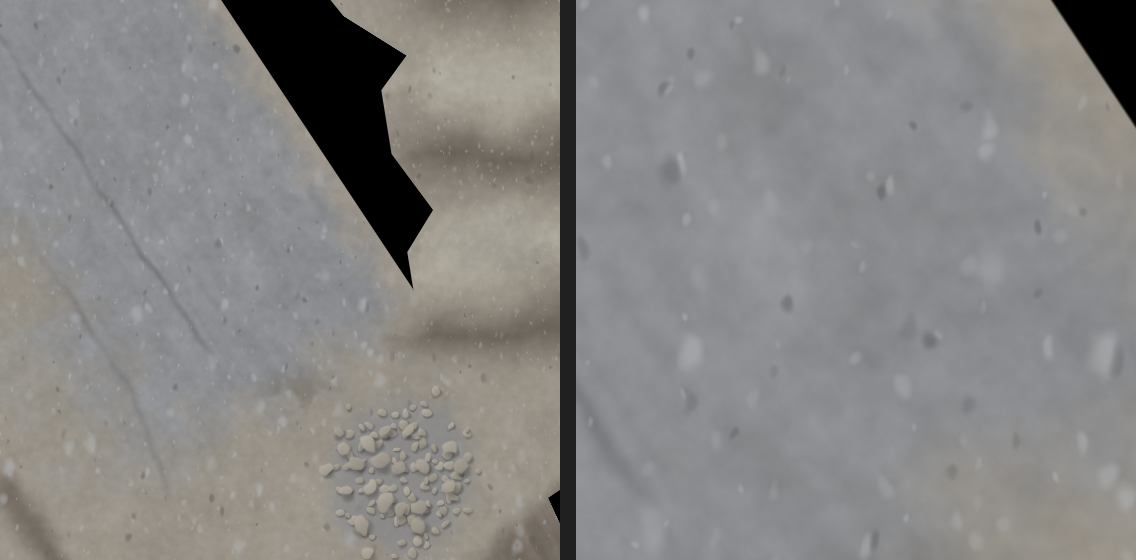
Left, the full canvas; right, a detail of the centre.
Reproduce this texture procedurally as a Shadertoy shader.

```glsl
// Aerial view of a worn grey road beside rippled dirt, with a rubble pile and
// black gaps. Gradient noise tints the ground, jittered cells scatter flecks
// and stones, and distance-like formulas cut the cracks and the gaps.

const float TAU = 6.2831853;
const vec2 ACROSS = vec2(0.833, 0.553);   // unit vector across the road
const vec2 ALONG = vec2(0.553, -0.833);   // unit vector down the road

const vec3 ROAD_GREY = vec3(0.545, 0.553, 0.567);
const vec3 TAN = vec3(0.600, 0.574, 0.532);
const vec3 PALE_SAND = vec3(0.665, 0.645, 0.600);
const vec3 DARK_SOIL = vec3(0.405, 0.375, 0.340);
const vec3 PALE_STONE = vec3(0.690, 0.660, 0.610);
const vec3 CHALK = vec3(0.690, 0.700, 0.705);
const vec3 SHADOW = vec3(0.330, 0.325, 0.330);

vec2 hash2(vec2 p) {
    vec3 q = fract(p.xyx * vec3(0.1031, 0.1030, 0.0973));
    q += dot(q, q.yzx + 33.33);
    return fract((q.xx + q.yz) * q.zy);
}

float gradientDot(vec2 cell, vec2 offset) {
    float angle = TAU * hash2(cell).x;
    return dot(vec2(cos(angle), sin(angle)), offset);
}

float noise(vec2 p) {
    vec2 i = floor(p), f = p - i;
    vec2 u = f * f * f * (f * (f * 6.0 - 15.0) + 10.0);
    vec2 e = vec2(1.0, 0.0);
    return mix(mix(gradientDot(i, f), gradientDot(i + e, f - e), u.x),
               mix(gradientDot(i + e.yx, f - e.yx), gradientDot(i + 1.0, f - 1.0), u.x), u.y);
}

float fbm(vec2 p) {
    float sum = 0.0, gain = 1.0;
    for (int k = 0; k < 4; k++) {
        sum += gain * noise(p);
        p = mat2(1.6, 1.2, -1.2, 1.6) * p + 7.3;
        gain *= 0.5;
    }
    return sum;
}

// Coverage of soft random flecks, one per occupied cell
float flecks(vec2 p, float cells, float density, float seed) {
    vec2 g = p * cells, base = floor(g);
    float cover = 0.0;
    for (int k = 0; k < 9; k++) {
        vec2 cell = base + vec2(k % 3, k / 3) - 1.0;
        vec2 place = hash2(cell + seed), kind = hash2(cell + seed + 57.0);
        float size = mix(0.15, 0.48, kind.x * kind.x);
        float d = length((g - cell - place) * vec2(1.25, 0.8));
        float spot = (1.0 - smoothstep(0.2 * size, size, d)) * mix(0.4, 1.0, place.y);
        cover = max(cover, spot * step(kind.y, density));
    }
    return cover;
}

float pileMask(vec2 p) {
    return 1.0 - smoothstep(0.085, 0.15, length((p - vec2(0.715, 0.150)) * vec2(0.95, 0.88)));
}

// Rounded stones lit from the upper left, kept inside the pile
vec3 addStones(vec3 col, vec2 p, float cells, float density, float seed) {
    vec2 g = p * cells, base = floor(g);
    for (int k = 0; k < 9; k++) {
        vec2 cell = base + vec2(k % 3, k / 3) - 1.0;
        vec2 place = hash2(cell + seed), kind = hash2(cell + seed + 31.0);
        vec2 centre = cell + 0.15 + 0.7 * place;
        vec2 d = g - centre, axis = vec2(cos(TAU * kind.x), sin(TAU * kind.x));
        float size = mix(0.28, 0.56, place.y);
        float r = length(vec2(dot(d, axis), 1.35 * dot(d, vec2(-axis.y, axis.x)))) / size;
        float present = step(kind.y, density * pileMask(centre / cells));
        float shade = 0.94 + 0.22 * dot(d, vec2(-0.5, 0.8)) + 0.10 * (place.x - 0.5);
        col *= 1.0 - 0.22 * present * (1.0 - smoothstep(0.5, 1.25, length(d + vec2(-0.1, 0.16)) / size));
        col = mix(col, PALE_STONE * shade, 0.9 * present * (1.0 - smoothstep(0.72, 1.1, r)));
    }
    return col;
}

float band(float x, float width) {
    return exp(-x * x / (width * width));
}

float tent(float x, float peak, float below, float above) {
    float d = x - peak;
    return max(0.0, 1.0 - max(-d / below, d / above));
}

// Black wedge with a straight road side and a jagged dirt side, plus a corner
float gapMask(vec2 p, float across, float soft) {
    float edge = mix(0.738, 0.655, (p.y - 0.483) / 0.517) - 0.65 * max(0.0, p.y - 0.9)
               + 0.055 * tent(p.y, 0.901, 0.062, 0.07) + 0.058 * tent(p.y, 0.625, 0.075, 0.10);
    float wedge = min(across - 0.882, edge - p.x);
    float x = p.x - 0.979;
    float corner = min(0.111 + 0.67 * x - p.y, p.y - 0.111 + 2.2 * x);
    return smoothstep(-soft, soft, max(wedge, corner));
}

void mainImage(out vec4 fragColor, in vec2 fragCoord) {
    vec2 p = fragCoord / iResolution.xy;
    vec2 road = vec2(dot(p, ACROSS), dot(p, ALONG));
    float broad = fbm(p * 5.0), mid = fbm(p * 17.0 + 4.0), fine = fbm(p * 60.0 + 9.0);
    float streak = fbm(road * vec2(34.0, 7.0));
    vec2 bent = p + 0.006 * vec2(noise(p * 55.0), noise(p * 55.0 + 20.0));

    // Grey road fading into tan soil
    float grey = smoothstep(0.14, 0.46, road.x + 0.22 * broad)
               * (1.0 - smoothstep(0.80, 0.89, road.x + 0.05 * mid))
               * (1.0 - smoothstep(-0.06, 0.12, road.y + 0.12 * broad));
    vec3 col = mix(TAN, ROAD_GREY, clamp(grey + 0.18 * mid, 0.0, 1.0));

    // Dirt ripples at the right, and dark soil in the lower corners
    float ripples = smoothstep(0.66, 0.80, p.x + 0.05 * mid) * smoothstep(0.29, 0.40, p.y);
    float wave = 0.5 + 0.5 * cos(TAU * (p.y - 0.56 + 0.04 * broad - 0.05 * (p.x - 0.85)) / 0.31);
    col = mix(col, mix(DARK_SOIL, PALE_SAND, pow(wave, 0.55)), 0.9 * ripples);
    float bank = smoothstep(0.0, 0.07, 0.86 * p.x - p.y - 0.69 + 0.03 * mid);
    col = mix(col, DARK_SOIL * (1.05 + 0.2 * streak), 0.8 * bank);
    col = mix(col, DARK_SOIL, 0.75 * band(road.x - 0.078 + 0.01 * mid, 0.026) * smoothstep(-0.16, -0.09, road.y));
    col = mix(col, DARK_SOIL, 0.5 * smoothstep(0.15, 0.6, mid + 0.3) * band(length((p - vec2(0.53, 0.30)) * vec2(0.7, 1.3)), 0.05));

    // Mottling and cracks running down the road
    col *= 1.0 + 0.045 * broad + 0.055 * mid + 0.045 * fine + 0.045 * streak * grey;
    float wobble = 0.008 * noise(road.yy * 14.0) + 0.003 * noise(p * 60.0);
    float fade = 0.65 + 0.6 * noise(road.yy * 9.0 + 3.0);
    float crack = band(road.x - 0.515 + wobble, 0.006) * (1.0 - smoothstep(-0.15, 0.0, road.y));
    crack += 0.7 * band(road.x - 0.363 - wobble + 0.25 * max(0.0, road.y + 0.12), 0.007)
           * smoothstep(-0.45, -0.32, road.y) * (1.0 - smoothstep(0.03, 0.12, road.y));
    col = mix(col, SHADOW, 0.42 * crack * fade);

    // Chalky smudges, pebbles and small dark pits
    float onRoad = 1.0 - smoothstep(0.86, 0.92, road.x);
    col = mix(col, CHALK, 0.60 * onRoad * flecks(bent, 24.0, 0.22, 3.0));
    col = mix(col, CHALK, 0.50 * onRoad * flecks(bent, 52.0, 0.20, 11.0));
    col = mix(col, PALE_SAND * 1.06, 0.5 * (1.0 - onRoad) * flecks(bent, 75.0, 0.35, 19.0));
    col = mix(col, SHADOW, 0.45 * flecks(bent, 45.0, 0.07, 27.0));

    // Rubble pile on greyer ground
    col = mix(col, ROAD_GREY * 0.95, 0.65 * pileMask(p + 0.03 * mid));
    col = addStones(col, bent, 52.0, 0.75, 41.0);
    col = addStones(col, bent, 27.0, 0.55, 73.0);

    col *= 1.0 - gapMask(p, road.x, max(0.0012, 0.7 / iResolution.y));
    fragColor = vec4(clamp(col, 0.0, 1.0), 1.0);
}
```
